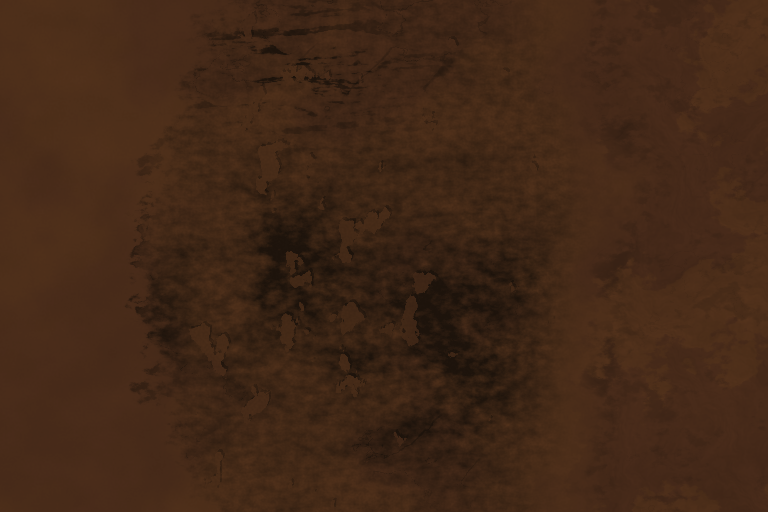
A Shadertoy shader for this texture:

```glsl
// Old brown plaster wall: smooth coat at the left, a scraped and sooty
// middle with pale flakes and cracks, mottled peeling layers at the right.
// Layers of warped gradient noise add up to a soot value that tints the coat.
#define PALE    vec3(0.308, 0.186, 0.102)
#define RUSSET  vec3(0.268, 0.158, 0.098)
#define SOOT    vec3(0.105, 0.070, 0.042)
#define WEAR    0.20
#define STAIN   0.43
#define SCRAPE  0.65
#define CRACK   0.22
#define GRAIN   0.035

vec2 hashDirection(vec2 cell) {
    vec3 q = fract(cell.xyx * vec3(0.1031, 0.1030, 0.0973));
    q += dot(q, q.yzx + 33.33);
    float angle = 6.2832 * fract((q.x + q.y) * q.z);
    return vec2(cos(angle), sin(angle));
}

float gradientNoise(vec2 p) {
    vec2 i = floor(p), f = fract(p);
    vec2 u = f * f * f * (f * (f * 6.0 - 15.0) + 10.0);
    vec2 e = vec2(1.0, 0.0);
    float a = dot(hashDirection(i), f);
    float b = dot(hashDirection(i + e.xy), f - e.xy);
    float c = dot(hashDirection(i + e.yx), f - e.yx);
    float d = dot(hashDirection(i + e.xx), f - e.xx);
    return 1.4 * mix(mix(a, b, u.x), mix(c, d, u.x), u.y);
}

float fbm(vec2 p) {
    float sum = 0.0, amp = 0.5;
    for (int k = 0; k < 6; k++) {
        sum += amp * gradientNoise(p);
        p = mat2(1.6, 1.2, -1.2, 1.6) * p + 7.3;
        amp *= 0.52;
    }
    return sum;
}

// Horizontal drag marks: octaves stay unrotated
float streaks(vec2 p) {
    return 0.6 * gradientNoise(p) + 0.4 * gradientNoise(p * 2.1 + 3.7)
         + 0.3 * gradientNoise(p * 4.3 + 9.1);
}

float blob(vec2 p, vec4 centreRadius) {
    vec2 q = (p - centreRadius.xy) / centreRadius.zw;
    return exp(-dot(q, q));
}

// Soft sooty clouds in the middle of the wall
float stains(vec2 p) {
    vec4 clouds[5] = vec4[5](
        vec4(0.57, 0.46, 0.13, 0.15), vec4(0.93, 0.44, 0.13, 0.10),
        vec4(0.93, 0.25, 0.18, 0.14), vec4(0.31, 0.37, 0.07, 0.08),
        vec4(0.74, 0.38, 0.30, 0.24));
    float sum = 0.0;
    for (int k = 0; k < 5; k++) sum += blob(p, clouds[k]) * (k == 4 ? 0.45 : 0.85);
    return min(sum, 1.15);
}

// Height of the pale flakes, positive inside
float flakeField(vec2 p) {
    float zone = blob(p, vec4(0.69, 0.36, 0.07, 0.17))
               + 0.8 * blob(p, vec4(0.56, 0.60, 0.06, 0.16))
               + 0.7 * blob(p, vec4(0.46, 0.26, 0.14, 0.06))
               + 0.7 * blob(p, vec4(0.53, 0.74, 0.10, 0.05));
    return fbm(p * vec2(13.0, 10.0) + 21.0) + 0.36 * zone - 0.36;
}

void mainImage(out vec4 fragColor, in vec2 fragCoord) {
    vec2 p = fragCoord / iResolution.y;
    p.x += 0.75 - 0.5 * iResolution.x / iResolution.y;
    float broad = fbm(p * 2.6 + 4.0);
    float blotch = fbm(p * vec2(8.0, 11.0) + 13.0);
    float fine = fbm(p * vec2(38.0, 56.0) + 31.0);
    float drag = streaks(p * vec2(5.0, 42.0) + 0.8 * blotch);
    float weave = streaks(p.yx * vec2(6.0, 46.0) + 17.0);

    // Worn middle between two ragged borders
    float border = p.x - 0.27 - 0.5 * pow(p.y - 0.45, 2.0) + 0.10 * blotch + 0.05 * fine;
    float ridge = p.x - 1.17 - 0.05 * sin(7.0 * p.y + 3.6) + 0.16 * broad + 0.03 * blotch;
    float worn = smoothstep(-0.01, 0.07, border) * (1.0 - smoothstep(-0.20, 0.01, ridge));

    // Coat: pale and russet layers, crisper at the right
    float right = smoothstep(-0.08, 0.06, ridge);
    float layer = fbm(p * 3.6 + 0.7 * broad + 40.0);
    float relief = layer - fbm((p + vec2(0.004, 0.005)) * 3.6 + 0.7 * broad + 40.0);
    float russet = smoothstep(-0.16, 0.22, broad + 0.25 * blotch) * 0.65;
    russet = mix(russet, smoothstep(-0.04, 0.05, layer + 0.2 * fine + 0.04), 0.75 * right);
    vec3 colour = mix(PALE, RUSSET, russet);
    colour *= 1.0 + right * clamp(relief, -0.12, 0.12) * 0.8 + 0.08 * blotch;

    // Soot: general wear, clouds, drag marks and scraped bands near the top
    float cloud = stains(p + 0.12 * vec2(blotch, broad));
    float soot = worn * max(0.0, WEAR + 0.30 * blotch + 0.13 * drag + 0.07 * weave
               + 0.35 * fine + STAIN * cloud * (1.0 + 1.2 * blotch + 0.9 * fine));
    float band = blob(p, vec4(0.57, 0.87, 0.20, 0.11));
    soot += SCRAPE * worn * band * smoothstep(0.10, 0.34, drag + 0.5 * fine);
    soot += 0.16 * right * smoothstep(0.10, 0.36, blotch + 0.5 * fine);
    soot += 0.18 * exp(-pow((ridge - 0.045) / 0.035, 2.0)) * smoothstep(-0.2, 0.2, blotch + fine);

    // Chipped left border and hairline cracks
    float chips = smoothstep(0.0, 0.25, fine + 0.5 * blotch);
    soot += 0.55 * chips * exp(-pow((border - 0.02) / 0.012, 2.0)) * blob(p, vec4(0.28, 0.45, 0.2, 0.22));
    float vein = abs(gradientNoise(p * 6.0 + 1.2 * blotch + 60.0));
    float hairline = 1.0 - smoothstep(0.008, 0.030, vein);
    soot += CRACK * hairline * smoothstep(0.0, 0.2, broad + 0.4 * blotch) * max(worn, 0.35 * right);

    // Pale flakes hide the soot and cast a thin dark rim
    float flake = smoothstep(0.0, 0.025, flakeField(p)) * worn;
    float rim = smoothstep(0.0, 0.03, flakeField(p - vec2(0.004, 0.005))) * worn * (1.0 - flake);
    soot = mix(soot + 0.28 * rim, 0.10 + 0.12 * cloud, 0.9 * flake);

    colour = mix(colour, SOOT, clamp(soot, 0.0, 0.95));
    colour *= 1.0 + GRAIN * (0.4 + worn) * gradientNoise(p * 210.0);
    fragColor = vec4(colour, 1.0);
}
```
